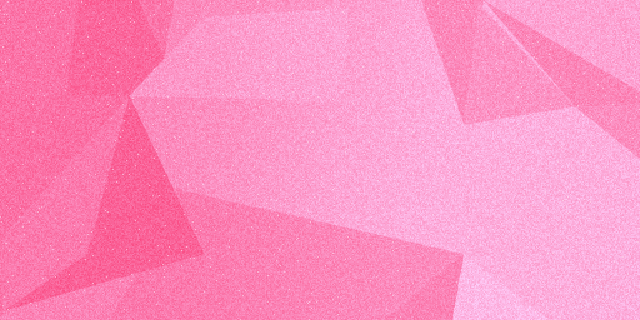
Write a Shadertoy shader that draws this background.

```glsl
const vec3 DEEP_PINK = vec3(0.98, 0.38, 0.59);
const vec3 PALE_PINK = vec3(0.99, 0.70, 0.88);
const vec3 SPARKLE = vec3(1.0, 0.87, 0.95);
const float GRAIN_CELLS = 256.0;   // grains per canvas height
const float GRAIN_AMOUNT = 0.30;
const float SPARKLE_SHARE = 0.005;

float hash(vec2 p) {
    vec3 q = fract(vec3(p.xyx) * 0.1031);
    q += dot(q, q.yzx + 33.33);
    return fract((q.x + q.y) * q.z);
}

// Signed distance to the line a-b, positive on its left
float side(vec2 p, vec2 a, vec2 b) {
    vec2 d = normalize(b - a);
    return d.x * (p.y - a.y) - d.y * (p.x - a.x);
}

float coverage(float d) {
    float w = 0.75 / iResolution.y;
    return smoothstep(-w, w, d);
}

// Convex facets, corners in counterclockwise order
float tri(vec2 p, vec2 a, vec2 b, vec2 c) {
    return coverage(min(side(p, a, b), min(side(p, b, c), side(p, c, a))));
}

float quad(vec2 p, vec2 a, vec2 b, vec2 c, vec2 d) {
    return coverage(min(min(side(p, a, b), side(p, b, c)),
                        min(side(p, c, d), side(p, d, a))));
}

// Tone runs from 0 (deep) to 1 (pale)
float facetTone(vec2 p) {
    // Corners shared by several facets
    vec2 hub = vec2(0.404, 0.70), shoulder = vec2(0.513, 0.818);
    vec2 footL = vec2(0.273, 0.206), footR = vec2(0.638, 0.206);
    vec2 tail = vec2(0.013, 0.029), ridgeEnd = vec2(1.45, 0.206);
    vec2 dip = vec2(1.45, 0.61), knee = vec2(1.797, 0.667);
    vec2 peak = vec2(1.51, 1.0);

    // Broad wash, paler to the right
    float t = mix(0.5, 0.95, smoothstep(0.4, 1.5, p.x + 0.3 * (0.6 - p.y)));

    // Pale panel at the top
    t = mix(t, mix(0.66, 0.84, smoothstep(0.5, 1.1, p.x)),
            quad(p, hub, vec2(1.076, 0.682), vec2(1.089, 0.974), vec2(0.638, 0.948)));

    // Upper left
    t = mix(t, 0.09, quad(p, vec2(0.1, 0.7), hub, shoulder, vec2(0.1, 1.01)));
    t = mix(t, 0.09, quad(p, vec2(0.1, 0.7), shoulder, vec2(0.43, 1.01), vec2(0.1, 1.01)));
    t = mix(t, 0.27, tri(p, shoulder, vec2(0.547, 1.01), vec2(0.43, 1.01)));
    t = mix(t, 0.24, quad(p, vec2(-0.01, 0.7), vec2(0.208, 0.7), vec2(0.247, 1.01), vec2(-0.01, 1.01)));

    // Lower left and the long lower ridge
    t = mix(t, 0.20, quad(p, vec2(-0.01), footR, hub, vec2(-0.01, 0.7)));
    t = mix(t, 0.31, quad(p, hub, vec2(-0.01, 0.24), tail, footL));
    t = mix(t, mix(0.30, 0.54, smoothstep(0.4, 1.4, p.x)),
            quad(p, vec2(0.335, -0.01), vec2(1.412, -0.01), ridgeEnd, vec2(0.55, 0.409)));
    t = mix(t, 0.42, quad(p, vec2(-0.01), vec2(0.335, -0.01), vec2(0.43, 0.147), tail));
    t = mix(t, 0.42, tri(p, vec2(1.19, -0.01), vec2(1.412, -0.01), ridgeEnd));

    // Deep spike and its tail
    t = mix(t, 0.02, tri(p, hub, footL, footR));
    t = mix(t, 0.03, tri(p, tail, footR, footL));

    // Upper right folds
    t = mix(t, 0.82, tri(p, peak, vec2(2.01, 0.708), vec2(2.01, 1.01)));
    t = mix(t, 0.50, tri(p, dip, peak, vec2(1.312, 1.01)));
    t = mix(t, 0.62, tri(p, dip, knee, vec2(1.495, 0.99)));
    t = mix(t, 0.47, quad(p, peak, knee, vec2(2.01, 0.67), vec2(2.01, 0.708)));
    t = mix(t, 0.56, tri(p, knee, vec2(2.01, 0.495), vec2(2.01, 0.67)));

    // Pale wedge at the bottom
    return mix(t, 1.07, tri(p, vec2(1.412, -0.01), vec2(1.73, -0.01), ridgeEnd));
}

void mainImage(out vec4 fragColor, in vec2 fragCoord) {
    vec2 p = fragCoord / iResolution.y;
    vec2 cell = floor(p * GRAIN_CELLS);

    // Fine grain from two summed hashes
    float grain = hash(cell) + hash(cell + 71.7) - 1.0;
    vec3 col = mix(DEEP_PINK, PALE_PINK, facetTone(p) + GRAIN_AMOUNT * grain);

    // Scattered pale sparkles
    float sparkle = step(1.0 - SPARKLE_SHARE, hash(cell + 193.3));
    col = mix(col, SPARKLE, 0.6 * sparkle);

    fragColor = vec4(clamp(col, 0.0, 1.0), 1.0);
}
```
